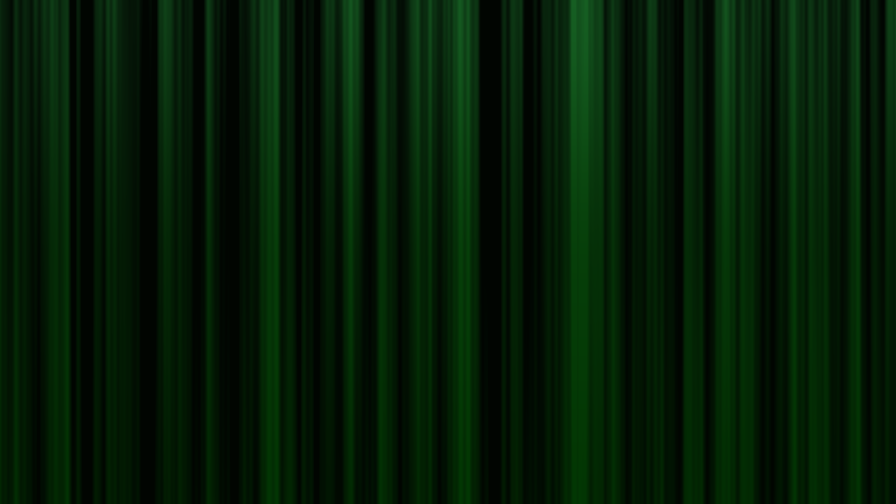
Reproduce this background procedurally as a WebGL 2 fragment shader.

```glsl
#version 300 es
precision highp float;
// Dark green curtain of vertical streaks, brighter and cooler towards the top.
// Three scales of gradient noise, stretched far along y, add up to the light
// on the folds; a vertical gradient then tints it.

uniform vec2 u_resolution;
out vec4 outColor;

vec2 latticeGradient(vec2 cell) {
    float angle = 6.2832 * fract(sin(dot(cell, vec2(127.1, 311.7))) * 43758.5);
    return vec2(cos(angle), sin(angle));
}

float gradientNoise(vec2 p) {
    vec2 cell = floor(p), f = fract(p);
    vec2 blend = f * f * f * (f * (f * 6.0 - 15.0) + 10.0);
    float bottomLeft = dot(latticeGradient(cell), f);
    float bottomRight = dot(latticeGradient(cell + vec2(1, 0)), f - vec2(1, 0));
    float topLeft = dot(latticeGradient(cell + vec2(0, 1)), f - vec2(0, 1));
    float topRight = dot(latticeGradient(cell + vec2(1, 1)), f - vec2(1, 1));
    return mix(mix(bottomLeft, bottomRight, blend.x),
               mix(topLeft, topRight, blend.x), blend.y);
}

// Noise drawn out into long, nearly vertical streaks
float streaks(vec2 p, float frequency, float seed) {
    return gradientNoise(vec2(p.x * frequency + seed, 0.32 + 0.34 * p.y + seed));
}

void main() {
    vec2 p = gl_FragCoord.xy / u_resolution.y;
    float height = p.y;

    // Broad folds, narrow pleats and fine threads
    float light = 0.5
        + 1.05 * streaks(p, 17.0, 3.0)
        + 0.70 * streaks(p, 46.0, 19.0)
        + 0.55 * streaks(p, 108.0, 41.0);
    light = clamp(light, 0.0, 1.25);

    // Deep green below, cooler and paler under the top edge
    vec3 lit = mix(vec3(0.008, 0.175, 0.010), vec3(0.020, 0.200, 0.030),
                   smoothstep(0.0, 0.6, height));
    lit = mix(lit, vec3(0.070, 0.300, 0.110), smoothstep(0.45, 1.05, height));

    vec3 shadow = vec3(0.004, 0.018, 0.005);
    outColor = vec4(mix(shadow, lit, light), 1.0);
}
```
